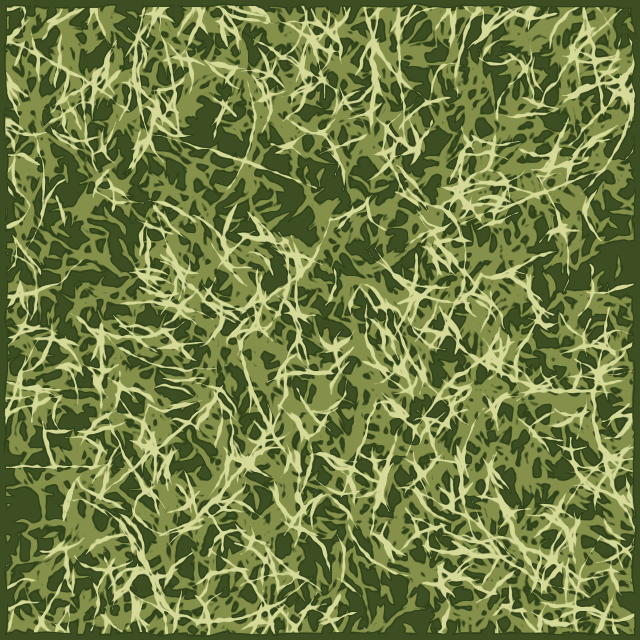
Give the GLSL for this texture, as a Shadertoy shader.

```glsl
// Matted grass: welded mid-green tufts and pale curved blades on dark ground.

const vec3 GROUND = vec3(0.238, 0.306, 0.137);
const vec3 SHADE  = vec3(0.190, 0.258, 0.100);
const vec3 LEAF   = vec3(0.520, 0.570, 0.290);
const vec3 PALE   = vec3(0.835, 0.855, 0.595);

const float LEAF_WELD = 0.0022;  // how far neighbouring blades melt together
const float PALE_WELD = 0.0016;
const float ROUGHNESS = 0.0030;  // ragged outlines and broken tips
const float SOFTNESS  = 0.0011;  // edge blur
const float RIM       = 0.0032;  // reach of the shade beside blades
const float MARGIN    = 0.0070;  // bare border
const float TURN      = 2.6;     // spread of directions inside a tuft
const float BEND      = 0.8;
const float CLUMPS    = 7.0;     // clumps across the canvas

// cells per canvas, blades per cell, scatter and reach in cells,
// half width, share kept, influence of clumps, seed
struct Layer {
    float cells; int count; float scatter; float reach;
    float width; float keep; float clump; int seed;
};
const Layer TUFTS  = Layer(14.0, 4, 0.50, 0.80, 0.0033, 0.80, 1.2, 1);
const Layer FLECKS = Layer(30.0, 2, 1.00, 0.60, 0.0031, 0.80, 0.8, 2);
const Layer STEMS  = Layer( 6.0, 1, 0.50, 0.85, 0.0027, 0.80, 0.5, 3);
const Layer BLADES = Layer(16.0, 3, 0.60, 0.75, 0.0025, 0.66, 2.4, 4);
const Layer STALKS = Layer( 6.0, 2, 0.50, 0.85, 0.0023, 0.75, 0.8, 5);

// Integer hash giving three values in 0..1
vec3 hash3(ivec3 key) {
    uvec3 v = uvec3(key) * 1664525u + 1013904223u;
    v.x += v.y * v.z; v.y += v.z * v.x; v.z += v.x * v.y;
    v ^= v >> 16u;
    v.x += v.y * v.z; v.y += v.z * v.x; v.z += v.x * v.y;
    return vec3(v >> 8u) / 16777216.0;
}

float noise(vec2 p, int seed) {
    ivec2 i = ivec2(floor(p));
    vec2 f = fract(p);
    f = f * f * (3.0 - 2.0 * f);
    float a = hash3(ivec3(i, seed)).x;
    float b = hash3(ivec3(i + ivec2(1, 0), seed)).x;
    float c = hash3(ivec3(i + ivec2(0, 1), seed)).x;
    float d = hash3(ivec3(i + ivec2(1, 1), seed)).x;
    return mix(mix(a, b, f.x), mix(c, d, f.x), f.y);
}

// Distance to a bent blade along x that tapers to both tips
float bladeDistance(vec2 p, float halfLength, float bend, float width) {
    float x = clamp(p.x, -halfLength, halfLength);
    float t = x / halfLength;
    float slope = 2.0 * bend * t;
    float across = (p.y - bend * t * x) / sqrt(1.0 + slope * slope);
    return length(vec2(p.x - x, across)) - width * (1.0 - t * t);
}

// Sum of exponential falloffs; its logarithm is a smooth union
float weldedBlades(vec2 p, Layer layer, float weld) {
    ivec2 home = ivec2(floor(p * layer.cells));
    float sum = 0.0;
    for (int y = -1; y <= 1; y++)
    for (int x = -1; x <= 1; x++) {
        ivec2 cell = home + ivec2(x, y);
        vec2 tuft = vec2(cell) + 0.2 + 0.6 * hash3(ivec3(cell, layer.seed * 64)).xy;
        vec2 tuftPos = tuft / layer.cells;
        float clump = noise(tuftPos * CLUMPS, 900) - 0.5;
        float flow = 6.2832 * noise(tuftPos * 2.5, 901);
        for (int i = 1; i <= layer.count; i++) {
            vec3 place = hash3(ivec3(cell, layer.seed * 64 + i));
            if (place.z > layer.keep + layer.clump * clump) continue;
            vec3 form = hash3(ivec3(cell, layer.seed * 64 + 32 + i));
            vec2 q = p - (tuft + (place.xy - 0.5) * layer.scatter) / layer.cells;
            float angle = flow + (form.x - 0.5) * TURN;
            float c = cos(angle), s = sin(angle);
            q = vec2(c * q.x + s * q.y, c * q.y - s * q.x);
            float halfLength = layer.reach * mix(0.45, 1.0, form.y) / layer.cells;
            float width = layer.width * mix(0.75, 1.25, fract(form.y * 7.0));
            float d = bladeDistance(q, halfLength, (form.z - 0.5) * BEND, width);
            sum += exp(-d / weld);
        }
    }
    return sum;
}

float unionDistance(float sum, float weld) {
    return -weld * log(sum + 1e-9);
}

void mainImage(out vec4 fragColor, in vec2 fragCoord) {
    vec2 uv = fragCoord / iResolution.y;
    vec2 size = iResolution.xy / iResolution.y;

    // Slight wobble so that no blade is perfectly smooth
    vec2 wobble = vec2(noise(uv * 55.0, 910), noise(uv * 55.0, 911)) - 0.5;
    vec2 p = uv + 0.006 * wobble;
    float rough = ROUGHNESS * (noise(uv * 120.0, 912) - 0.5);

    float leafSum = weldedBlades(p, TUFTS, LEAF_WELD)
                  + weldedBlades(p, FLECKS, LEAF_WELD)
                  + weldedBlades(p, STEMS, LEAF_WELD);
    float paleSum = weldedBlades(p, BLADES, PALE_WELD)
                  + weldedBlades(p, STALKS, PALE_WELD);

    // Bare, ragged border
    vec2 inset = min(uv, size - uv);
    float border = MARGIN + 0.008 * noise(uv * 40.0, 913) - min(inset.x, inset.y);
    float leaf = max(unionDistance(leafSum, LEAF_WELD) + rough, border);
    float pale = max(unionDistance(paleSum, PALE_WELD) + rough, border);

    // Flat colours, laid from the ground up
    float soft = max(SOFTNESS, 0.75 / iResolution.y);
    float rim = 1.0 - smoothstep(0.5 * RIM, RIM, min(leaf, pale));
    vec3 color = mix(GROUND, SHADE, rim);
    color = mix(color, LEAF, 1.0 - smoothstep(-soft, soft, leaf));
    color = mix(color, PALE, 1.0 - smoothstep(-soft, soft, pale));
    fragColor = vec4(color, 1.0);
}
```
